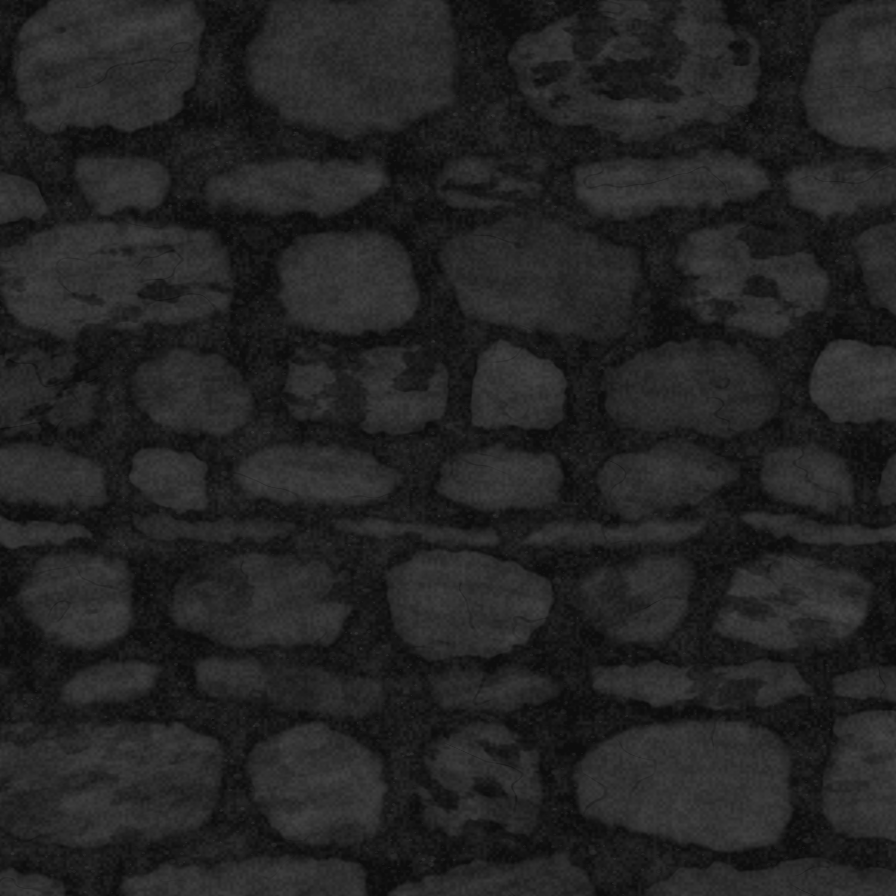
Reproduce this texture procedurally as a WebGL 2 fragment shader.

```glsl
#version 300 es
precision highp float;
// Dark rubble wall: uneven courses of rough field stones set in gritty mortar.

uniform vec2 u_resolution;
out vec4 fragColor;

const int ROWS = 10;
const float ROW_EDGES[11] = float[11](-0.06, 0.045, 0.205, 0.265, 0.39, 0.425, 0.508, 0.622, 0.758, 0.832, 1.02);
const float ROW_STONES[10] = float[10](3.0, 4.2, 4.6, 4.8, 4.4, 5.6, 5.4, 4.3, 4.6, 3.2);
const vec2 JOINT = vec2(0.013, 0.005);    // half gap between stones
const float MORTAR_TONE = 0.094;
const vec2 STONE_TONES = vec2(0.165, 0.208);
const float WARP_BROAD = 0.026;
const float WARP_FINE = 0.009;
const float GRAIN_SCALE = 290.0;
const float PEBBLE_SCALE = 75.0;

float hash(vec2 p) {
    vec3 q = fract(p.xyx * 0.1031);
    q += dot(q, q.yzx + 33.33);
    return fract((q.x + q.y) * q.z);
}

float noise(vec2 p) {
    vec2 i = floor(p), f = fract(p);
    f = f * f * (3.0 - 2.0 * f);
    return mix(mix(hash(i), hash(i + vec2(1, 0)), f.x),
               mix(hash(i + vec2(0, 1)), hash(i + vec2(1, 1)), f.x), f.y);
}

float fbm(vec2 p) {
    float sum = 0.0, amp = 0.533;
    for (int i = 0; i < 4; i++) {
        sum += amp * noise(p);
        p = mat2(1.6, 1.2, -1.2, 1.6) * p + 17.3;
        amp *= 0.5;
    }
    return sum;
}

// Sparse cellular pebbles: x = coverage, y = random shade
vec2 pebbles(vec2 p, float density) {
    vec2 cell = floor(p), result = vec2(0.0);
    for (int y = -1; y <= 1; y++)
    for (int x = -1; x <= 1; x++) {
        vec2 id = cell + vec2(x, y);
        vec2 d = p - id - vec2(hash(id + 3.7), hash(id + 61.2));
        float radius = 0.12 + 0.3 * hash(id + 19.1);
        float cover = smoothstep(radius, radius * 0.5, length(d * vec2(0.85, 1.2)));
        cover *= step(hash(id + 87.4), density);
        if (cover > result.x) result = vec2(cover, hash(id + 41.9));
    }
    return result;
}

// Rounded, irregular eight-sided stone filling a box
float stoneDistance(vec2 p, vec2 halfSize, vec2 id) {
    float rounding = 0.13 * halfSize.y, sum = 0.0;
    for (int i = 0; i < 8; i++) {
        float k = float(i);
        float angle = k * 0.7854 + 0.4 * (hash(id + k * 5.3) - 0.5);
        float pick = hash(id + k * 9.1 + 2.0);
        float reach = i % 2 == 0 ? mix(0.9, 1.06, pick) : mix(0.92, 1.32, pick);
        vec2 normal = vec2(cos(angle), sin(angle)) / halfSize;
        float d = (dot(p, normal) - reach) / length(normal);
        sum += exp(min(d / rounding, 60.0));
    }
    return rounding * log(sum);
}

float stoneEdge(float index, float row) {
    float jitter = 0.5 * (hash(vec2(index + 40.0, row * 7.3)) - 0.5);
    return (index + jitter - hash(vec2(row, 5.7))) / ROW_STONES[int(row)];
}

// Nearest stone: x = signed distance, yz = identity
vec3 nearestStone(vec2 p) {
    vec3 best = vec3(1.0, 0.0, 0.0);
    for (int r = 0; r < ROWS; r++) {
        float low = ROW_EDGES[r], high = ROW_EDGES[r + 1], row = float(r);
        if (p.y < low - 0.04 || p.y > high + 0.04) continue;
        float column = floor(p.x * ROW_STONES[r] + hash(vec2(row, 5.7)));
        for (int k = -1; k <= 1; k++) {
            float index = column + float(k);
            vec2 id = vec2(index + 40.0, row * 13.0 + 7.0);
            float left = stoneEdge(index, row), right = stoneEdge(index + 1.0, row);
            vec2 halfSize = 0.5 * vec2(right - left, high - low) - JOINT;
            halfSize *= mix(vec2(0.86, 0.88), vec2(1.0), vec2(hash(id + 1.3), hash(id + 8.8)));
            vec2 q = p - 0.5 * vec2(left + right, low + high);
            q.y += q.x * 0.16 * (hash(id + 4.4) - 0.5);
            float d = stoneDistance(q, halfSize, id);
            if (d < best.x) best = vec3(d, id);
        }
    }
    return best;
}

void main() {
    vec2 p = gl_FragCoord.xy / u_resolution.y;
    vec2 broad = vec2(fbm(p * 13.0), fbm(p * 13.0 + 50.0)) - 0.5;
    vec2 fine = vec2(noise(p * 75.0), noise(p * 75.0 + 31.0)) - 0.5;
    vec3 stone = nearestStone(p + broad * WARP_BROAD + fine * WARP_FINE);
    float d = stone.x;
    vec2 id = stone.yz;
    float grain = noise(p * GRAIN_SCALE) - 0.5;
    float mottle = fbm(p * 38.0) - 0.5;

    // Mortar with grit, pebbles and a contact shadow
    float mortar = MORTAR_TONE + 0.11 * mottle + 0.07 * grain + 0.06 * (fbm(p * 7.0 + 9.0) - 0.5);
    vec2 coarse = pebbles(p * PEBBLE_SCALE, 0.22);
    vec2 grit = pebbles(p * PEBBLE_SCALE * 2.1 + 13.0, 0.3);
    mortar += coarse.x * (0.055 * coarse.y - 0.005) + grit.x * (0.07 * grit.y - 0.02);
    mortar *= mix(0.82, 1.0, smoothstep(0.0, 0.014, d));

    // Stone face: mottling, bedding streaks, pits and hairline cracks
    float tilt = 0.7 * (hash(id + 6.1) - 0.5);
    vec2 bed = mat2(cos(tilt), sin(tilt), -sin(tilt), cos(tilt)) * p + hash(id) * 9.0;
    float streak = fbm(bed * vec2(9.0, 75.0)) - 0.5;
    float roughness = smoothstep(0.45, 1.0, hash(id + 14.6));
    float face = mix(STONE_TONES.x, STONE_TONES.y, hash(id + 23.5));
    face += 0.07 * mottle + 0.055 * grain + 0.06 * (fbm(bed * 11.0) - 0.5);
    face += streak * mix(0.03, 0.11, hash(id + 35.2));
    face -= 0.085 * roughness * smoothstep(0.52, 0.66, fbm(bed * vec2(24.0, 42.0)));
    float crack = abs(fbm(bed * vec2(7.0, 12.0) + 4.0) - 0.5);
    face -= 0.035 * smoothstep(0.012, 0.002, crack) * smoothstep(0.4, 0.6, noise(bed * 18.0));
    face *= mix(0.84, 1.0, smoothstep(0.0, -0.016, d));

    float softness = mix(0.002, 0.007, hash(id + 52.7));
    float tone = mix(mortar, face, smoothstep(softness, -softness, d));
    fragColor = vec4(vec3(clamp(tone, 0.05, 0.3)), 1.0);
}
```
